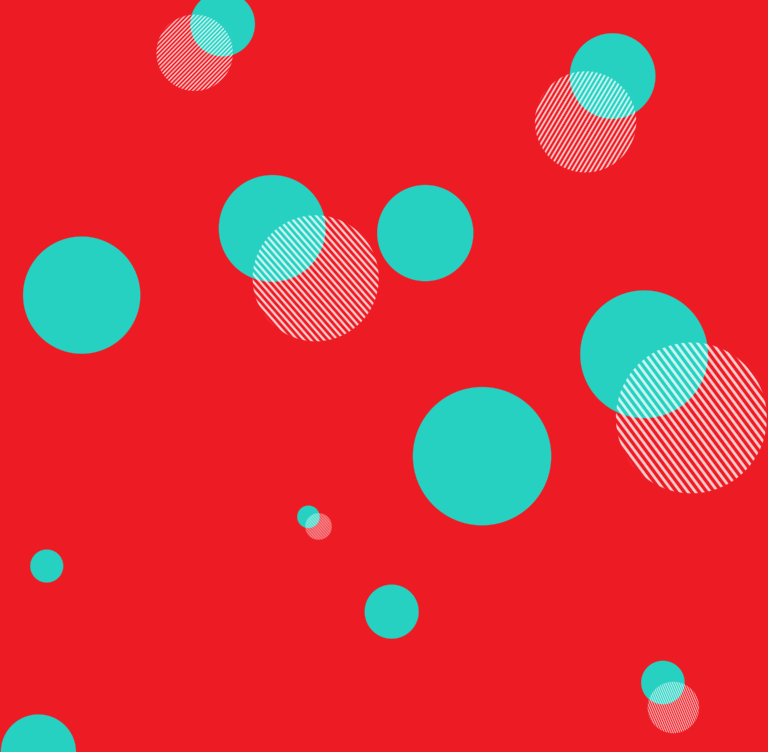
Reproduce this pattern procedurally as a WebGL 1 fragment shader.

```glsl
precision highp float;
// Scattered teal discs on red, half of them overlapped by a larger hatched disc.

uniform vec2 u_resolution;

#define DISC_COUNT 12
#define RADIUS_MIN 0.015
#define RADIUS_MAX 0.092
#define JITTER 0.05
#define HATCH_SCALE 1.18   // hatched radius / disc radius
#define HATCH_OFFSET 1.24  // centre distance / disc radius
#define HATCH_LINES 25.0   // lines across a hatched disc
#define LINE_WIDTH 0.45    // share of each period
#define LINE_OPACITY 0.77
#define SOFTNESS 1.3       // edge width in pixels

const vec3 RED = vec3(0.93, 0.11, 0.14);
const vec3 TEAL = vec3(0.15, 0.82, 0.76);
const vec3 WHITE = vec3(1.0);

// Antialiased disc coverage.
float disc(vec2 p, float radius, float edge) {
  return clamp(0.5 + (radius - length(p)) / edge, 0.0, 1.0);
}

// Integral of a unit-period stripe wave.
float stripeIntegral(float x) {
  return floor(x) * LINE_WIDTH + min(fract(x), LINE_WIDTH);
}

// Box-filtered stripes: fine hatching fades to its mean tone.
float stripes(float x, float footprint) {
  float halfBox = 0.5 * footprint;
  return (stripeIntegral(x + halfBox) - stripeIntegral(x - halfBox)) / footprint;
}

void main() {
  vec2 p = gl_FragCoord.xy / u_resolution.y;
  float aspect = u_resolution.x / u_resolution.y;
  float edge = SOFTNESS / u_resolution.y;

  float teal = 0.0;
  float hatch = 0.0;

  for (int i = 0; i < DISC_COUNT; i++) {
    float n = float(i);

    // Evenly spread low-discrepancy centres, loosened by a wobble.
    vec2 wobble = sin(n * vec2(2.4, 4.1));
    vec2 center = fract(vec2(0.05, 0.0) + n * vec2(0.7549, 0.5698));
    center = (center + JITTER * wobble) * vec2(aspect, 1.0);

    // Each disc takes a different size rank.
    float rank = mod(n * 5.0 + 5.0, 12.0);
    float radius = mix(RADIUS_MIN, RADIUS_MAX, rank / 11.0);
    vec2 q = p - center;
    teal = max(teal, disc(q, radius, edge));

    // Even ranks get a hatched partner, its lines parallel to the offset.
    float hasHatch = 1.0 - mod(rank, 2.0);
    vec2 dir = normalize(vec2(1.1 * wobble.x, -1.0));
    float hatchRadius = radius * HATCH_SCALE;
    float period = 2.0 * hatchRadius / HATCH_LINES;
    float across = dot(q, vec2(-dir.y, dir.x)) / period;
    float shape = disc(q - dir * radius * HATCH_OFFSET, hatchRadius, edge);
    hatch = max(hatch, hasHatch * shape * stripes(across, edge / period));
  }

  vec3 color = mix(RED, TEAL, teal);
  color = mix(color, WHITE, hatch * LINE_OPACITY);
  gl_FragColor = vec4(color, 1.0);
}
```
